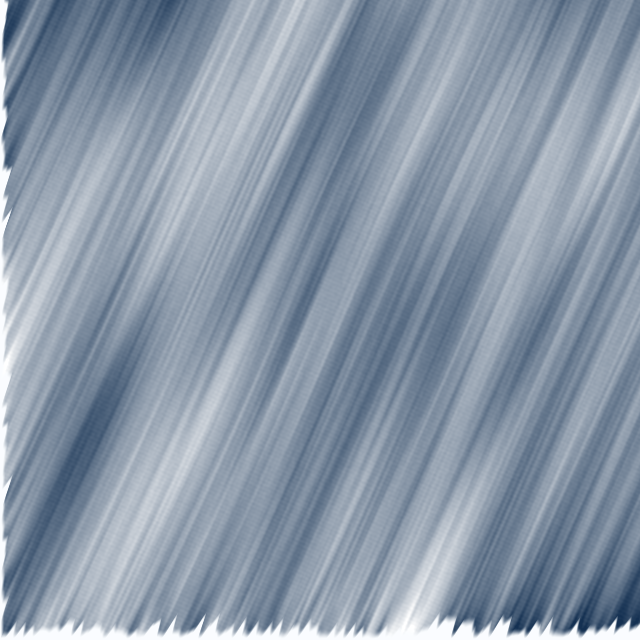
Reproduce this texture procedurally as a WebGL 2 fragment shader.

```glsl
#version 300 es
precision highp float;

uniform vec2 u_resolution;
out vec4 fragColor;

float hash(vec2 p) {
    vec3 q = fract(vec3(p.xyx) * 0.1031);
    q += dot(q, q.yzx + 33.33);
    return fract((q.x + q.y) * q.z);
}

float noise(vec2 p) {
    vec2 cell = floor(p);
    vec2 f = fract(p);
    f = f * f * (3.0 - 2.0 * f);
    float low = mix(hash(cell), hash(cell + vec2(1.0, 0.0)), f.x);
    float high = mix(hash(cell + vec2(0.0, 1.0)), hash(cell + 1.0), f.x);
    return mix(low, high, f.y);
}

// Value along one lane; every lane has its own phase
float lane(float id, float along, float seed) {
    float y = along + 17.0 * hash(vec2(id, seed + 60.0));
    float row = floor(y);
    float f = smoothstep(0.0, 1.0, fract(y));
    vec2 key = vec2(id + 31.0 * seed, row + 40.0);
    return mix(hash(key), hash(key + vec2(0.0, 1.0)), f);
}

// Long strokes, centred on zero
float streak(vec2 s, vec2 frequency, float seed) {
    float x = s.x * frequency.x + 200.0;
    float id = floor(x);
    float y = s.y * frequency.y;
    float f = smoothstep(0.0, 1.0, fract(x));
    return mix(lane(id, y, seed), lane(id + 1.0, y, seed), f) - 0.5;
}

void main() {
    vec2 p = gl_FragCoord.xy / u_resolution;
    vec2 dir = normalize(vec2(0.41, 0.91));

    // Stroke space: x across, y along, with a slight bend
    vec2 s = vec2(dot(p, vec2(dir.y, -dir.x)), dot(p, dir));
    s.x += 0.01 * noise(p * 3.0 + 5.0);

    // Broad cloudy bands, then finer and finer strokes
    float tone = 0.36 * (noise(s * vec2(7.0, 2.8) + 23.0) - 0.5);
    tone += 0.25 * streak(s, vec2(19.0, 2.6), 1.0);
    tone += 0.21 * streak(s, vec2(46.0, 2.2), 2.0);
    tone += 0.16 * streak(s, vec2(105.0, 2.4), 3.0);
    tone += 0.12 * streak(s, vec2(210.0, 3.5), 4.0);
    float side = dot(p - 0.5, vec2(dir.y, -dir.x));
    tone += 0.03 - 0.4 * side * side;

    // Strokes sharpen where they start at the left and bottom edges
    float start = min(p.x / dir.x, p.y / dir.y);
    tone *= 1.0 + 1.2 * exp(-start / 0.07);
    tone += 0.75 * exp(-start / 0.035) * streak(s, vec2(130.0, 14.0), 5.0);

    // Faint grain and cross hatch
    tone += 0.03 * (noise(p * 240.0) - 0.5);
    tone += 0.008 * sin(s.y * 1000.0);

    // Ragged white margin
    float tuft = streak(s, vec2(150.0, 9.0), 6.0) + 0.5;
    float margin = 0.005 + 0.035 * tuft * tuft;
    float paper = 1.0 - smoothstep(margin - 0.004, margin + 0.012, start);

    float level = clamp(0.52 + tone, 0.0, 1.0);
    vec3 color = mix(vec3(0.08, 0.19, 0.32), vec3(1.0), level);
    color = mix(color, vec3(0.98, 0.99, 1.0), paper);
    fragColor = vec4(color, 1.0);
}
```
